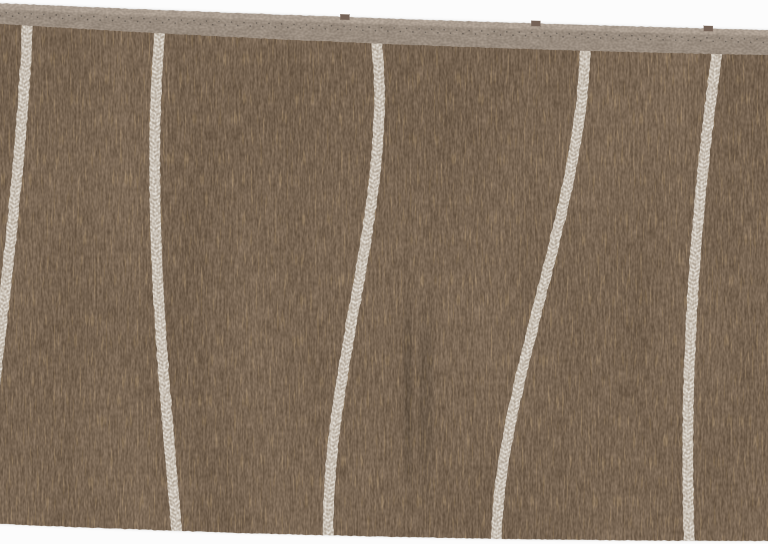
Reproduce this texture procedurally as a WebGL 2 fragment shader.

```glsl
#version 300 es
precision highp float;
// Brown woven cloth on white, crossed by five pale, gently bending woven stripes.
// Stripes are cubic curves over height; stretched gradient noise makes the fibres,
// and a pale selvage with stitch holes and small tabs closes the sloping top edge.
uniform vec2 u_resolution;
out vec4 fragColor;

vec2 gradientAt(vec2 cell) {
  vec3 h = fract(vec3(cell.xyx) * vec3(0.1031, 0.1030, 0.0973));
  h += dot(h, h.yzx + 33.33);
  float angle = 6.2832 * fract((h.x + h.y) * h.z);
  return vec2(cos(angle), sin(angle));
}

// Gradient noise, roughly -0.7 to 0.7
float noise(vec2 p) {
  vec2 i = floor(p), f = p - i;
  vec2 w = f * f * f * (f * (f * 6.0 - 15.0) + 10.0);
  vec2 e = vec2(1.0, 0.0);
  float low = mix(dot(gradientAt(i), f), dot(gradientAt(i + e), f - e), w.x);
  float high = mix(dot(gradientAt(i + e.yx), f - e.yx), dot(gradientAt(i + 1.0), f - 1.0), w.x);
  return mix(low, high, w.y);
}

// Antialiased coverage of the inside of a signed distance
float cover(float d) {
  float pixel = 0.7 / u_resolution.y;
  return smoothstep(pixel, -pixel, d);
}

float bezier(vec4 k, float t) {
  float s = 1.0 - t;
  return dot(k, vec4(s * s * s, 3.0 * s * s * t, 3.0 * s * t * t, t * t * t));
}

float boxDistance(vec2 p, vec2 halfSize) {
  vec2 q = abs(p) - halfSize;
  return max(q.x, q.y);
}

// Brown ground: long fine fibres, short flecks and slow tonal drift
vec3 clothColor(vec2 p) {
  float fibre = noise(p * vec2(263.0, 34.0));
  float fleck = noise(p * vec2(317.0, 127.0) + 41.3);
  float ochre = noise(p * vec2(229.0, 27.0) + 97.6);
  float drift = noise(p * vec2(7.0, 2.5) + 13.0) + 0.6 * noise(p * vec2(42.0, 4.0) + 5.0);
  vec3 color = mix(vec3(0.435, 0.365, 0.295), vec3(0.505, 0.43, 0.355),
                   clamp(0.45 + 1.4 * fibre + 1.2 * fleck + 0.5 * drift, -0.7, 1.7));
  color += vec3(0.07, 0.06, 0.035) * smoothstep(0.12, 0.5, ochre);
  // Soft vertical smudge of two bands below the middle
  float bands = smoothstep(0.012, 0.003, abs(p.x - 0.750))
              + 0.8 * smoothstep(0.020, 0.006, abs(p.x - 0.783));
  float smudge = bands * smoothstep(0.5, 0.68, p.y) * smoothstep(0.98, 0.76, p.y);
  return color * (1.0 - 0.12 * smudge);
}

// Pale stripe yarn: fine slanted ribs broken up by grain
vec3 stripeColor(vec2 p, float across) {
  float rib = sin(6.2832 * (p.y * 135.0 + abs(across) * 85.0));
  float tone = 0.5 + 0.22 * rib + 0.9 * noise(p * vec2(250.0, 170.0));
  return mix(vec3(0.70, 0.655, 0.60), vec3(0.87, 0.85, 0.82), clamp(tone, 0.0, 1.0));
}

// Selvage band: fine crosswise weave with staggered stitch holes
vec3 selvageColor(vec2 p, float depth) {
  float weave = noise(p * vec2(190.0, 250.0)) + 0.5 * noise(p * vec2(30.0, 90.0));
  vec3 color = vec3(0.60, 0.55, 0.50) + 0.08 * weave;
  color += 0.07 * smoothstep(0.014, 0.008, depth);
  for (int row = 0; row < 2; row++) {
    float shift = float(row) * 0.5;
    float column = (fract(p.x / 0.023 + shift) - 0.5) * 0.023;
    float hole = length(vec2(column, depth - 0.017 - 0.012 * shift));
    color *= 1.0 - 0.3 * cover(hole - 0.0013);
  }
  return color;
}

void main() {
  // Height is one unit; y runs downward from the top
  vec2 p = gl_FragCoord.xy / u_resolution.y;
  p.y = 1.0 - p.y;
  float bulge = 0.016 * p.x * (1.414 - p.x);
  float topEdge = 0.006 + 0.035 * p.x + 0.4 * bulge;
  float clothEdge = 0.044 + 0.0405 * p.x + bulge;
  float bottomEdge = 0.963 + 0.044 * p.x - 0.0155 * p.x * p.x;
  float fray = 0.0015 * noise(p * vec2(120.0, 20.0));

  // Stripes
  vec4 stripes[5] = vec4[5](
    vec4(0.050, 0.037, -0.013, -0.037), vec4(0.294, 0.268, 0.300, 0.326),
    vec4(0.690, 0.730, 0.595, 0.604), vec4(1.076, 1.080, 0.922, 0.912),
    vec4(1.324, 1.279, 1.256, 1.267));
  vec3 cloth = clothColor(p);
  for (int i = 0; i < 5; i++) {
    float across = p.x - bezier(stripes[i], (p.y - 0.055) / 0.939);
    float ragged = 0.0022 * noise(vec2(p.x * 40.0, p.y * 85.0));
    cloth = mix(cloth, stripeColor(p, across), cover(abs(across) - 0.0099 + ragged));
  }
  cloth = mix(cloth, selvageColor(p, p.y - topEdge), cover(p.y - clothEdge + fray));

  // White backing with a thin shadow beside the cloth
  float outside = max(topEdge - p.y, p.y - bottomEdge);
  vec3 color = vec3(0.99) - 0.10 * exp(-max(outside, 0.0) * 600.0);
  color = mix(color, cloth, cover(outside + fray));

  // Small dark tabs on the top edge
  vec3 tabs = vec3(0.634, 0.985, 1.302);
  for (int i = 0; i < 3; i++) {
    float tab = boxDistance(p - vec2(tabs[i], topEdge), vec2(0.0085, 0.005));
    color = mix(color, vec3(0.46, 0.39, 0.34), cover(tab));
  }
  fragColor = vec4(color, 1.0);
}
```
